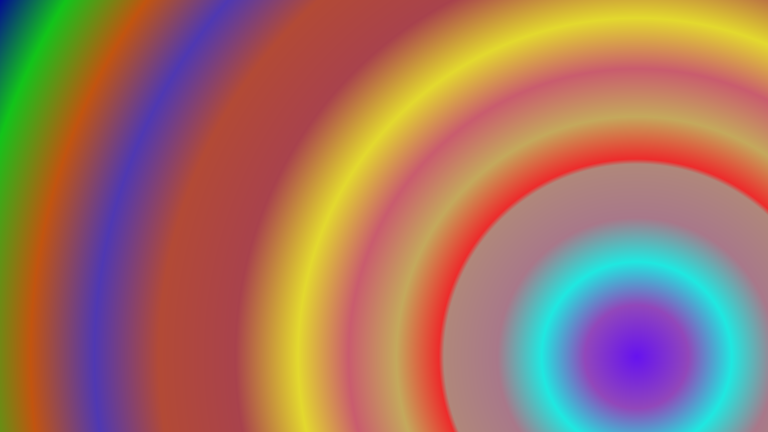
A WebGL 2 fragment shader for this background:

```glsl
#version 300 es
precision highp float;

uniform vec2 u_resolution;
out vec4 fragColor;

#define CENTER vec2(0.829, 0.174)
#define RING_SCALE 1.0
#define STOPS 15

// Ring radii, in canvas heights
const float RADII[STOPS] = float[STOPS](
    0.0, 0.120, 0.220, 0.322, 0.446, 0.458, 0.556, 0.667,
    0.784, 0.928, 1.106, 1.255, 1.403, 1.558, 1.690);

// Ring colours, from the core outwards
const vec3 COLORS[STOPS] = vec3[STOPS](
    vec3(0.40, 0.07, 0.94),  // violet core
    vec3(0.57, 0.28, 0.73),  // purple
    vec3(0.12, 0.91, 0.88),  // cyan
    vec3(0.66, 0.47, 0.54),  // mauve
    vec3(0.69, 0.53, 0.48),  // warm grey
    vec3(0.93, 0.17, 0.17),  // red rim
    vec3(0.77, 0.66, 0.36),  // khaki
    vec3(0.79, 0.36, 0.43),  // pink
    vec3(0.89, 0.85, 0.18),  // yellow
    vec3(0.66, 0.26, 0.30),  // crimson
    vec3(0.70, 0.29, 0.21),  // rust
    vec3(0.31, 0.22, 0.70),  // indigo
    vec3(0.76, 0.33, 0.06),  // orange
    vec3(0.07, 0.77, 0.10),  // green
    vec3(0.01, 0.04, 0.58)); // navy

// Piecewise linear blend through all the stops
vec3 radialGradient(float radius) {
    vec3 color = COLORS[0];
    for (int i = 1; i < STOPS; i++) {
        float blend = (radius - RADII[i - 1]) / (RADII[i] - RADII[i - 1]);
        color = mix(color, COLORS[i], clamp(blend, 0.0, 1.0));
    }
    return color;
}

void main() {
    // Offset from the centre, in canvas heights
    vec2 offset = (gl_FragCoord.xy - CENTER * u_resolution) / u_resolution.y;
    fragColor = vec4(radialGradient(length(offset) / RING_SCALE), 1.0);
}
```
